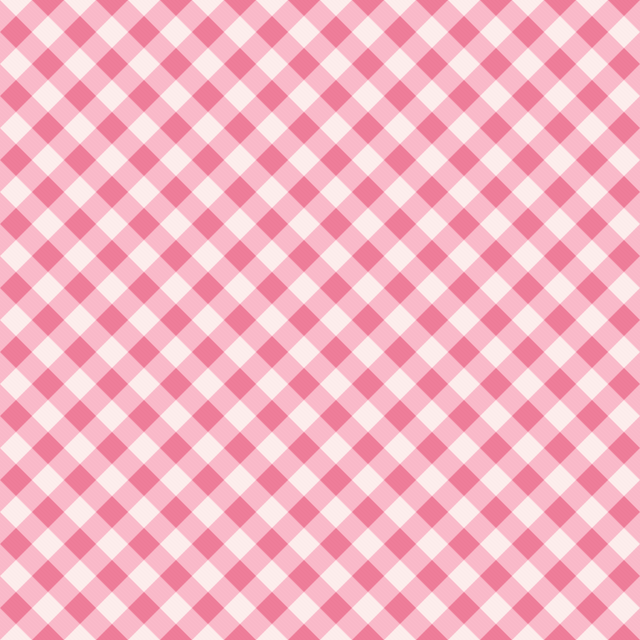
Write a WebGL 2 fragment shader that draws this pattern.

```glsl
#version 300 es
precision highp float;

uniform vec2 u_resolution;
out vec4 fragColor;

const vec3 CREAM = vec3(0.99, 0.928, 0.925);
const vec3 PINK = vec3(0.977, 0.727, 0.79);
const vec3 ROSE = vec3(0.933, 0.49, 0.60);

// Coverage of a band filling the upper half of each unit period.
vec2 bands(vec2 t, float blur) {
    vec2 inside = 0.25 - abs(fract(t - 0.25) - 0.5);
    return smoothstep(-blur, blur, inside);
}

void main() {
    vec2 uv = gl_FragCoord.xy / u_resolution;
    float pixel = 1.0 / min(u_resolution.x, u_resolution.y);

    // Ten repeats each way, turned to the two diagonals.
    vec2 cell = uv * 10.0;
    vec2 diagonal = vec2(cell.x + cell.y, cell.x - cell.y);
    vec2 band = bands(diagonal, 10.0 * pixel);

    // Crossing bands: none, one or both layers of colour.
    vec3 single = mix(CREAM, PINK, band.x);
    vec3 crossed = mix(PINK, ROSE, band.x);
    vec3 color = mix(single, crossed, band.y);

    // Faint twill threads, faded out where pixels are too coarse.
    float twill = sin(6.2831853 * 16.0 * diagonal.x);
    float visible = 1.0 - smoothstep(0.3, 0.5, 160.0 * pixel);
    color += 0.006 * twill * visible;

    fragColor = vec4(color, 1.0);
}
```
